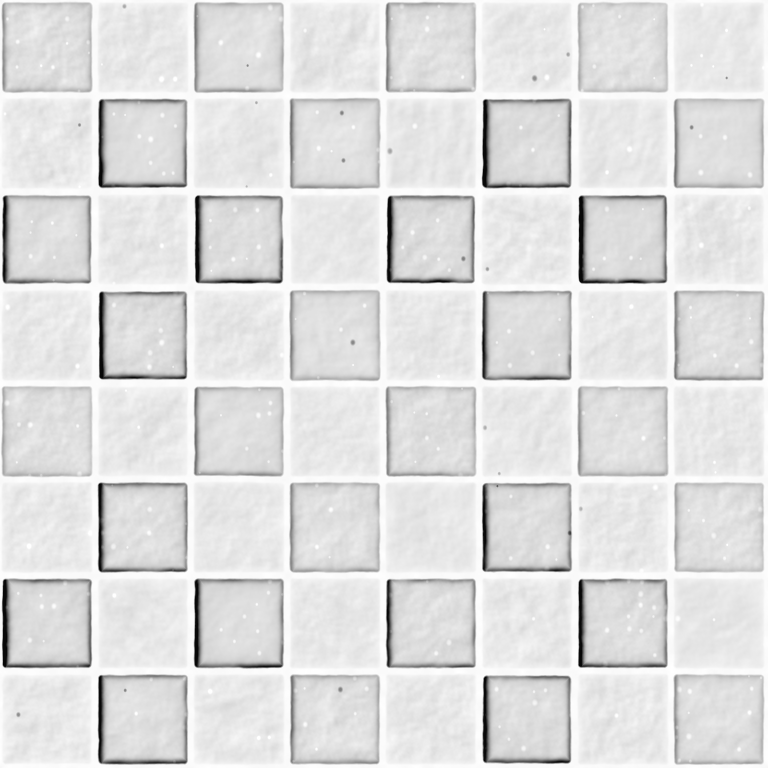
Write a WebGL 1 fragment shader that draws this texture map.

```glsl
precision highp float;
// Grey relief map of square stone tiles in a checker of raised and sunken cells.
// Rounded boxes give the tiles, directional falloffs shade the sunken walls,
// and wrapping value noise adds worn edges, mottling, streaks, bumps and pits.

uniform vec2 u_resolution;

#define TILES 8.0          // repeats each way, a multiple of 4
#define GROUT_TONE 0.985
#define RAISED_TONE 0.905
#define SUNKEN_TONE 0.872
#define HALF_SIZE 0.456    // half width of a sunken tile, in cells
#define CORNER 0.035
#define EDGE_WEAR 0.020
#define WALL_WIDTH 0.050   // width of the dark left wall
#define RELIEF 0.17
#define STREAKS 0.05
#define BUMP_GRID 8.0      // possible bumps per cell side

float hash(vec2 p) {
  vec3 q = fract(p.xyx * 0.1031);
  q += dot(q, q.yzx + 33.33);
  return fract((q.x + q.y) * q.z);
}

// Value noise that wraps after a whole number of lattice steps
float noise(vec2 p, float period) {
  vec2 i = floor(p), f = fract(p);
  f = f * f * (3.0 - 2.0 * f);
  vec2 a = mod(i, period), b = mod(i + 1.0, period);
  return mix(mix(hash(a), hash(vec2(b.x, a.y)), f.x),
             mix(hash(vec2(a.x, b.y)), hash(b), f.x), f.y);
}

// Layered noise over the cell grid, starting at freq steps per cell
float fbm(vec2 g, float freq) {
  float sum = 0.0, amp = 0.5;
  for (int i = 0; i < 4; i++) {
    sum += amp * noise(g * freq, TILES * freq);
    freq *= 2.0;
    amp *= 0.5;
  }
  return sum;
}

float roundedBox(vec2 p, float halfSize) {
  vec2 q = abs(p) - halfSize + CORNER;
  return length(max(q, 0.0)) + min(max(q.x, q.y), 0.0) - CORNER;
}

float falloff(float dist, float width) {
  float t = max(dist, 0.0) / width;
  return exp(-t * t);
}

// Depth of a cell: 0 raised, about 0.3 shallow, about 1 deep
float cellDepth(vec2 id) {
  if (mod(id.x + id.y, 2.0) < 0.5) return 0.0;
  float odd = mod(id.x, 2.0) > 0.5 ? id.x : id.y;
  float h = hash(id + 41.0);
  return mod(odd, 4.0) < 1.5 ? mix(0.72, 1.08, h) : mix(0.14, 0.42, h);
}

// Small bright bumps (positive) and rare dark pits (negative)
float bumps(vec2 g, float density) {
  vec2 p = g * BUMP_GRID;
  vec2 id = mod(floor(p), TILES * BUMP_GRID);
  float pick = hash(id + 7.0);
  vec2 centre = 0.35 + 0.3 * vec2(hash(id + 19.0), hash(id + 53.0));
  float radius = mix(0.12, 0.32, hash(id + 87.0));
  float r = length((fract(p) - centre) * vec2(1.0, 0.85));
  float blob = smoothstep(radius, radius * 0.2, r);
  return blob * (step(1.0 - density, pick) * 0.10 - step(pick, 0.004) * 0.35);
}

void main() {
  vec2 g = gl_FragCoord.xy / u_resolution * TILES;
  float pixel = TILES / min(u_resolution.x, u_resolution.y);

  // Cell layout with uneven edges
  vec2 wear = vec2(fbm(g, 7.0), fbm(g + 3.0, 7.0)) - 0.47;
  vec2 worn = g + vec2(0.010, -0.006) + EDGE_WEAR * wear;
  vec2 id = mod(floor(worn), TILES);
  vec2 p = fract(worn) - 0.5;
  float depth = cellDepth(id);
  float sunken = step(0.01, depth);
  float size = HALF_SIZE + 0.012 * (1.0 - min(depth, 1.0)) + 0.008 * (hash(id) - 0.5);
  float d = roundedBox(p, size);
  float inside = 1.0 - smoothstep(-max(0.014, pixel), max(0.014, pixel), d);

  // Stone surface: lit relief, mottling and streaks turned per tile
  float relief = fbm(g, 6.0) - fbm(g + vec2(0.035, -0.03), 6.0);
  float mottle = fbm(g, 3.0) - 0.47;
  float angle = 6.2832 * hash(id + 11.0);
  vec2 along = vec2(cos(angle), sin(angle));
  vec2 q = vec2(dot(p, along), dot(p, vec2(-along.y, along.x)));
  float streak = noise(q * vec2(3.0, 15.0) + id * 17.0 + 64.0, 512.0) - 0.5;
  float rough = mix(0.45, 1.1, hash(id + 29.0));
  float tone = mix(RAISED_TONE, SUNKEN_TONE, sunken * mix(0.6, 1.0, min(depth, 1.0)));
  tone += RELIEF * rough * relief + 0.05 * mottle;
  tone += STREAKS * streak * hash(id + 73.0) * (1.0 - 0.5 * sunken);
  tone += bumps(g, mix(0.025, 0.13, sunken));

  // Raised rims brighten; sunken walls darken, most on the left
  float rim = exp(min(d, 0.0) / 0.04);
  tone = mix(tone, GROUT_TONE, 0.65 * rim * (1.0 - sunken));
  float patchy = 0.45 + 1.1 * noise(g * 5.0, TILES * 5.0);
  float left = 1.05 * falloff(p.x + size, WALL_WIDTH * mix(0.65, 1.0, depth)) * mix(patchy, 1.0, 0.6);
  float bottom = 0.62 * falloff(p.y + size, 0.038) * patchy;
  float right = 0.36 * falloff(size - p.x, 0.032) * patchy;
  float top = 0.34 * falloff(size - p.y, 0.036) * patchy;
  float wall = max(max(left, bottom), max(right, top));
  float softShade = 0.13 * exp(min(d, 0.0) / 0.065);
  tone -= depth * wall + sunken * softShade * mix(0.55, 1.0, depth);

  // Grout, faintly uneven
  float grout = GROUT_TONE + 0.04 * (fbm(g, 9.0) - 0.47);
  gl_FragColor = vec4(vec3(clamp(mix(grout, tone, inside), 0.03, 1.0)), 1.0);
}
```
